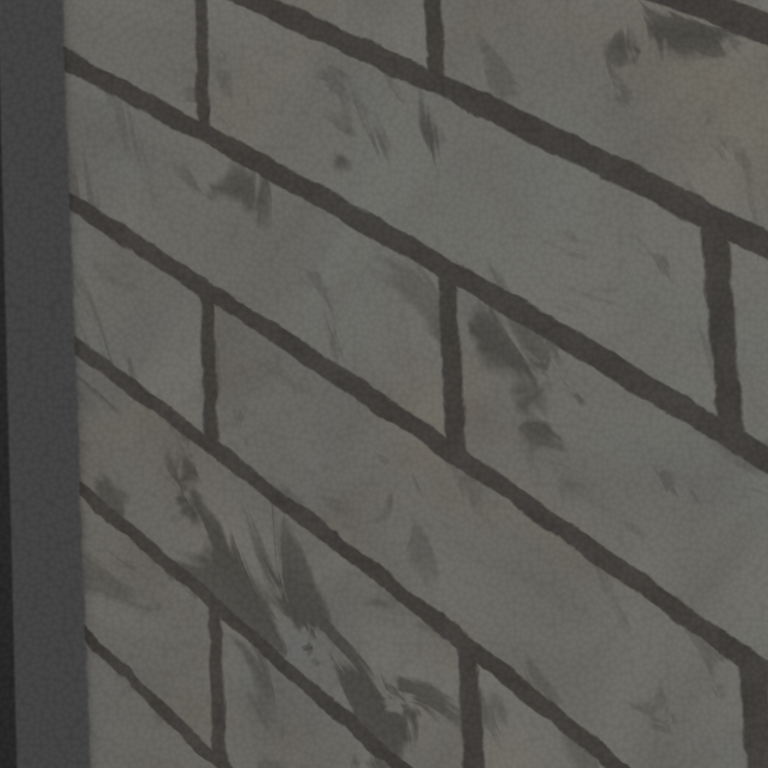
Write a three.js fragment shader that draws this texture.

```glsl
// A weathered pale brick wall receding to the left, beside a narrow dark post.
// Canvas points are bent into (column, row) space, where a running bond repeats;
// layered sines make the stains and ragged edges, cellular noise the grain.

varying vec2 vUv;

const vec3 BRICK_LIGHT = vec3(0.425, 0.422, 0.400);
const vec3 BRICK_MID = vec3(0.368, 0.358, 0.340);
const vec3 STAIN = vec3(0.265, 0.257, 0.243);
const vec3 MORTAR = vec3(0.245, 0.235, 0.224);
const vec3 POST = vec3(0.258, 0.259, 0.262);
const vec3 GAP = vec3(0.155, 0.150, 0.150);
const float SOFT = 0.0028;

float hash(vec2 p) {
  return fract(sin(dot(p, vec2(127.1, 311.7))) * 43758.5);
}

// Distance to the nearest jittered cell centre
float cellular(vec2 p) {
  vec2 cell = floor(p);
  float nearest = 2.0;
  for (int y = -1; y <= 1; y++) {
    for (int x = -1; x <= 1; x++) {
      vec2 c = cell + vec2(float(x), float(y));
      vec2 centre = c + vec2(hash(c), hash(c + 17.3));
      nearest = min(nearest, distance(p, centre));
    }
  }
  return nearest;
}

// Rotated, warped sine octaves, roughly -1 to 1
float layeredSines(vec2 p) {
  float sum = 0.0;
  float amp = 0.5;
  for (int i = 0; i < 5; i++) {
    p = mat2(0.8, 0.6, -0.6, 0.8) * p * 1.7 + 0.9 * sin(p.yx * 1.3) + 2.1;
    sum += amp * sin(p.x) * sin(p.y);
    amp *= 0.62;
  }
  return sum;
}

// Height of one course, growing toward the viewer
float courseHeight(float x) {
  return 0.1823 + 0.108 * (x - 0.0977);
}

// Perspective: x counts half bricks, y counts courses downward
vec2 wallCoords(vec2 p) {
  float d = p.x - 0.0977;
  float bed = 0.267 + 0.63 * d + 0.054 * d * d;
  float e = p.x - 0.273 - 0.09 * p.x * (p.y - 0.5);
  return vec2(1.0 + 3.328 * e - 0.531 * e * e, (p.y - bed) / courseHeight(p.x));
}

float toNearestLine(float v) {
  return abs(fract(v + 0.5) - 0.5);
}

float band(float dist, float halfWidth) {
  return 1.0 - smoothstep(halfWidth - SOFT, halfWidth + SOFT, dist);
}

// Soft worn area around the segment a-b
float wearZone(vec2 p, vec2 a, vec2 b, float radius) {
  vec2 ab = b - a;
  float d = distance(p, a + ab * clamp(dot(p - a, ab) / dot(ab, ab), 0.0, 1.0));
  return exp(-d * d / (radius * radius));
}

vec3 brickColour(vec2 p, vec2 id, float wear) {
  float tone = hash(id);
  float mottle = layeredSines(p * 11.0 + id * 3.7);
  float light = 0.42 + 0.5 * p.x + 0.3 * (tone - 0.5) + 0.4 * mottle;
  vec3 colour = mix(BRICK_MID, BRICK_LIGHT, clamp(light, 0.0, 1.0));
  colour += vec3(0.012, 0.003, -0.010) * layeredSines(p * 5.0 + 3.0);

  // Smears elongated down the wall
  vec2 q = vec2(dot(p, vec2(0.9, -0.45)) * 24.0, dot(p, vec2(0.45, 0.9)) * 10.0);
  float smear = smoothstep(0.0, 0.4, layeredSines(q + id * 2.3) + 0.5 * wear - 0.3);
  return mix(colour, STAIN, smear * mix(0.34, 0.85, wear));
}

void main() {
  vec2 p = vec2(vUv.x, 1.0 - vUv.y);
  vec2 ragged = vec2(layeredSines(p * 32.0), layeredSines(p.yx * 32.0 + 7.0));
  vec2 edgePoint = p + 0.0035 * ragged;

  // Running bond: every other course slides by half a brick
  vec2 wall = wallCoords(edgePoint);
  float row = floor(wall.y);
  float column = 0.5 * (wall.x - 1.0 + mod(row, 2.0));

  // Mortar joints, thicker toward the viewer
  float chip = 0.003 * layeredSines(p * 9.0 + 5.0);
  float bedWidth = mix(0.0105, 0.0185, p.x) * (1.15 - 0.3 * p.y) + chip;
  float headWidth = mix(0.0065, 0.0145, p.x) + 0.4 * chip;
  float bed = band(toNearestLine(wall.y) * courseHeight(p.x), bedWidth);
  float head = band(toNearestLine(column) * 0.62, headWidth);

  // Worn areas, the largest running down the lower left
  float wear = wearZone(p, vec2(0.14, 0.56), vec2(0.52, 0.94), 0.09);
  wear = max(wear, wearZone(p, vec2(0.62, 0.44), vec2(0.72, 0.54), 0.05));
  wear = max(wear, wearZone(p, vec2(0.82, 0.05), vec2(0.96, 0.04), 0.035));
  wear = max(wear, wearZone(p, vec2(0.31, 0.25), vec2(0.57, 0.17), 0.04) * 0.8);

  vec3 colour = brickColour(p, vec2(floor(column), row), wear);
  vec3 mortar = MORTAR + 0.02 * layeredSines(p * 25.0);
  colour = mix(colour, mortar, max(bed, head) * 0.95);

  // Post with a contact shadow and a dark outer gap
  float postEdge = 0.081 + 0.036 * p.y - p.x + 0.0015 * ragged.x;
  colour *= 1.0 - 0.2 * exp(-abs(postEdge) * 180.0);
  colour = mix(colour, POST, smoothstep(-SOFT, SOFT, postEdge));
  float gapEdge = 0.025 * p.y - 0.003 - p.x;
  colour = mix(colour, GAP, smoothstep(-SOFT, SOFT, gapEdge));

  // Fine surface grain
  colour += 0.035 * (0.45 - cellular(p * 130.0));
  gl_FragColor = vec4(colour, 1.0);
}
```
